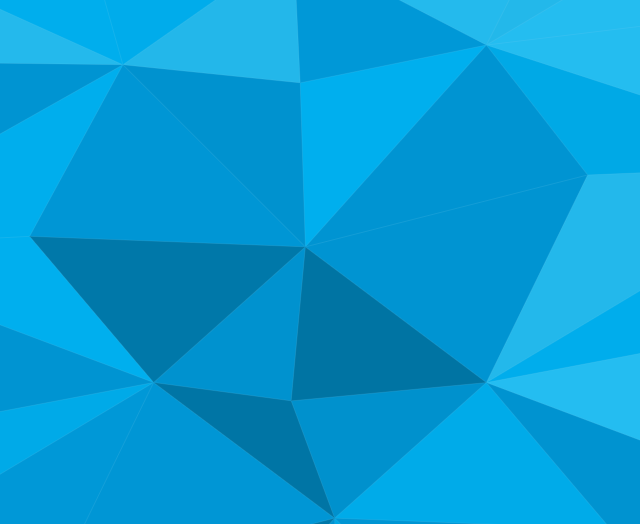
Give the GLSL for this background, as a Shadertoy shader.

```glsl
// Low-poly backdrop: flat blue triangular facets with faint pale seams.

// Mesh, in canvas heights; rows alternate between narrow and wide spacing.
const float NARROW   = 0.345;
const float WIDE     = 0.500;
const float ROW_STEP = 0.275;
const float BASE_ROW = 0.270;
const float BOW      = 1.3;               // upper rows curl up at the sides
const float BOW_MAX  = 0.16;
const float TILT     = 0.06;              // rows climb to the right
const vec2  WANDER   = vec2(0.055, 0.035);

// Tone: broad light around a shaded pool, mixed with facet variety.
const vec2  SHADE_CENTER = vec2(0.36, 0.48);
const float SHADE_GAIN   = 0.75;
const float HEIGHT_GAIN  = 0.40;
const float LIGHT_WEIGHT = 0.62;
const float TONE_SPREAD  = 1.5;
const float SHADE_VARIETY = 0.05;

const float SEAM_WIDTH = 0.0016;
const float SEAM_ALPHA = 0.15;

const vec3 DEEP      = vec3(0.00, 0.465, 0.655);
const vec3 DARK      = vec3(0.00, 0.530, 0.735);
const vec3 MEDIUM    = vec3(0.00, 0.582, 0.825);
const vec3 BRIGHT    = vec3(0.00, 0.670, 0.912);
const vec3 HIGHLIGHT = vec3(0.14, 0.730, 0.930);
const vec3 SEAM      = vec3(0.55, 0.820, 0.920);

// Cumulative area shares at which one tone gives way to the next.
const vec4 SHARES = vec4(0.11, 0.29, 0.63, 0.96);

vec2 hash2(vec2 p) {
    vec2 q = vec2(dot(p, vec2(127.1, 311.7)), dot(p, vec2(269.5, 183.3)));
    return fract(sin(q) * 43758.5453);
}

// Mesh vertex for a column (counted from the middle) and a row.
vec2 meshVertex(vec2 id, float aspect) {
    float spacing = mix(NARROW, WIDE, mod(id.y, 2.0));
    float side = id.x * spacing;
    float rise = id.y * ROW_STEP;
    rise += BOW * min(side * side, BOW_MAX) * rise + TILT * side;
    vec2 wander = (hash2(id) * 2.0 - 1.0) * WANDER;
    return vec2(0.5 * aspect + side, BASE_ROW + rise) + wander;
}

// Signed distance to the line a-b, positive on its left.
float leftOf(vec2 p, vec2 a, vec2 b) {
    vec2 e = normalize(b - a);
    return e.x * (p.y - a.y) - e.y * (p.x - a.x);
}

// Positive inside a counter-clockwise triangle, zero on its border.
float insideTriangle(vec2 p, vec2 a, vec2 b, vec2 c) {
    return min(leftOf(p, a, b), min(leftOf(p, b, c), leftOf(p, c, a)));
}

// Tone of a facet: rank it by light and variety, then pick its band.
vec3 facetColor(vec2 id, float facetHalf, vec2 center) {
    float variety = fract(dot(id, vec2(0.7549, 0.5698)) + 0.5 * facetHalf);
    float light = SHADE_GAIN * length(center - SHADE_CENTER) + HEIGHT_GAIN * center.y;
    float tone = mix(variety, light, LIGHT_WEIGHT);
    float rank = smoothstep(0.0, 1.0, 0.5 + (tone - 0.5) * TONE_SPREAD);

    vec3 col = mix(DEEP, DARK, step(SHARES.x, rank));
    col = mix(col, MEDIUM, step(SHARES.y, rank));
    col = mix(col, BRIGHT, step(SHARES.z, rank));
    col = mix(col, HIGHLIGHT, step(SHARES.w, rank));
    return col * (1.0 + SHADE_VARIETY * (fract(variety * 7.0) - 0.5));
}

void mainImage(out vec4 fragColor, in vec2 fragCoord) {
    float pixel = 1.0 / iResolution.y;
    float aspect = iResolution.x * pixel;
    vec2 p = fragCoord * pixel;

    vec3 sum = vec3(0.0);
    float weight = 0.0;
    float seamDist = 1.0;

    // Blend the facets by their coverage of the pixel.
    for (int row = -2; row <= 3; row++) {
        for (int column = -3; column <= 2; column++) {
            vec2 id = vec2(column, row);
            vec2 a = meshVertex(id, aspect);
            vec2 b = meshVertex(id + vec2(1.0, 0.0), aspect);
            vec2 c = meshVertex(id + vec2(1.0, 1.0), aspect);
            vec2 d = meshVertex(id + vec2(0.0, 1.0), aspect);

            // Diagonals alternate, so that facets fan out around hubs.
            bool rising = mod(id.x + id.y, 2.0) > 0.5;
            vec2 start = rising ? a : b;
            vec2 end = rising ? c : d;

            for (int k = 0; k < 2; k++) {
                vec2 tip = rising ? (k == 0 ? d : b) : (k == 0 ? a : c);
                float dist = k == 0 ? insideTriangle(p, start, end, tip)
                                    : insideTriangle(p, end, start, tip);
                float cover = clamp(dist / pixel + 0.5, 0.0, 1.0);
                vec2 center = (start + end + tip) / 3.0;
                sum += cover * facetColor(id, float(k), center);
                weight += cover;
                seamDist = min(seamDist, abs(dist));
            }
        }
    }
    vec3 col = sum / max(weight, 0.001);

    // Hairline seams between facets.
    float seam = clamp((0.5 * SEAM_WIDTH - seamDist) / pixel + 0.5, 0.0, 1.0);
    fragColor = vec4(mix(col, SEAM, SEAM_ALPHA * seam), 1.0);
}
```
